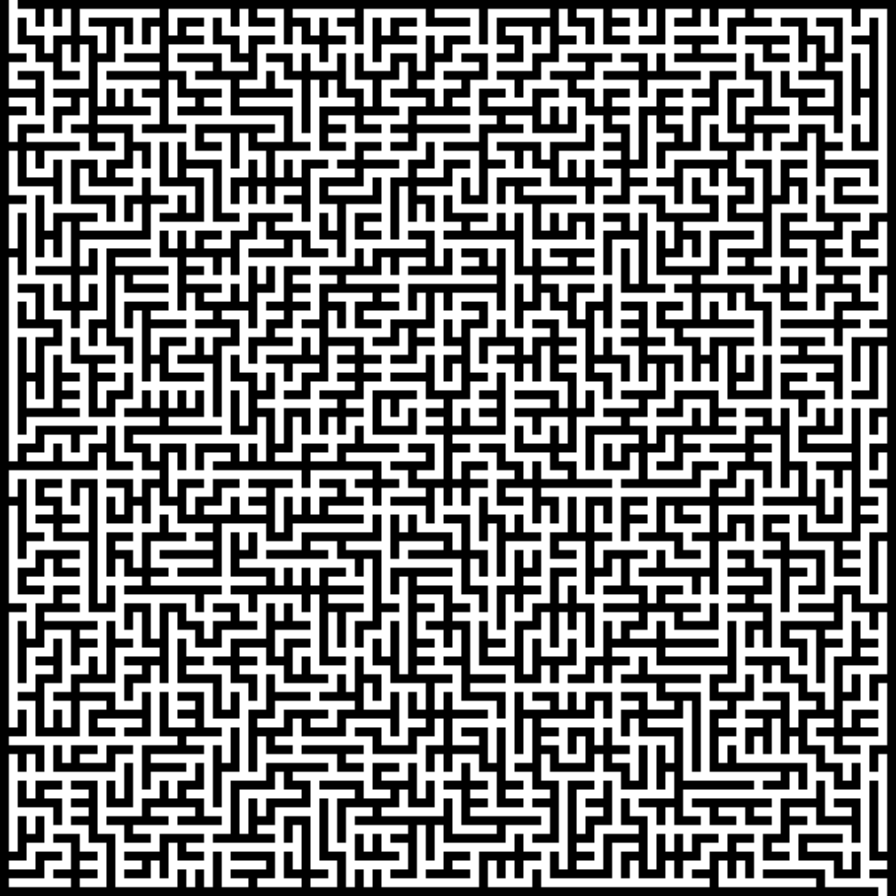
This pattern is drawn by a three.js fragment shader. Its source:

```glsl
varying vec2 vUv;

const float ROOMS = 50.0;               // rooms along each side
const float CELLS = 2.0 * ROOMS + 1.0;  // rooms plus the walls between them
const float EDGE_WIDTH = 1.0 / 512.0;   // soft edge, in canvas units
const vec3 WALL_COLOR = vec3(0.0);
const vec3 PATH_COLOR = vec3(1.0);

float hash(vec2 p) {
  return fract(sin(dot(p, vec2(127.1, 311.7))) * 43758.545);
}

// Unit step for a quarter turn count
vec2 heading(float turns) {
  float angle = 1.570796 * turns;
  return floor(vec2(cos(angle), sin(angle)) + 0.5);
}

float randomTurns(vec2 pillar) {
  return floor(4.0 * hash(pillar));
}

bool isInterior(vec2 pillar, float rooms) {
  return all(greaterThan(pillar, vec2(0.5))) && all(lessThan(pillar, vec2(rooms - 0.5)));
}

// Every pillar grows one wall; odd pillars avoid walls already grown towards them
vec2 wallDirection(vec2 pillar) {
  float turns = randomTurns(pillar);
  if (mod(pillar.x + pillar.y, 2.0) > 0.5) {
    for (int i = 0; i < 4; i++) {
      vec2 dir = heading(turns);
      vec2 neighbor = pillar + dir;
      bool taken = isInterior(neighbor, ROOMS) && dot(heading(randomTurns(neighbor)), dir) < -0.5;
      if (!taken) break;
      turns = mod(turns + 1.0, 4.0);
    }
  }
  return heading(turns);
}

float rank(vec2 pillar) {
  return pillar.x + pillar.y * CELLS;
}

// Follow the walls; the highest ranked pillar of a closed ring must open it
bool closesRing(vec2 start, vec2 next) {
  vec2 p = next;
  for (int i = 0; i < 12; i++) {
    if (!isInterior(p, ROOMS) || rank(p) > rank(start)) return false;
    p += wallDirection(p);
    if (distance(p, start) < 0.5) return true;
  }
  return false;
}

bool growsWall(vec2 from, vec2 to) {
  if (!isInterior(from, ROOMS)) return false;
  if (dot(wallDirection(from), to - from) < 0.5) return false;
  return !closesRing(from, to);
}

// 1 for a wall cell, 0 for a path cell
float wallAt(vec2 cell) {
  float last = CELLS - 1.0;
  cell = clamp(cell, 0.0, last);

  // Frame, with an entrance at the top left and an exit at the bottom right
  if (min(cell.x, cell.y) < 0.5 || max(cell.x, cell.y) > last - 0.5) {
    bool entrance = distance(cell, vec2(1.0, last)) < 0.5;
    bool leaving = distance(cell, vec2(last - 1.0, 0.0)) < 0.5;
    return entrance || leaving ? 0.0 : 1.0;
  }

  // Pillars are solid, rooms are open, links depend on the pillars beside them
  vec2 odd = mod(cell, 2.0);
  if (odd.x + odd.y < 0.5) return 1.0;
  if (odd.x + odd.y > 1.5) return 0.0;
  vec2 a = floor(cell * 0.5);
  vec2 b = ceil(cell * 0.5);
  return growsWall(a, b) || growsWall(b, a) ? 1.0 : 0.0;
}

// Blend the four cells around the nearest grid corner
float smoothWall(vec2 grid, float softness) {
  vec2 corner = floor(grid + 0.5);
  vec2 blend = clamp((grid - corner) / softness + 0.5, 0.0, 1.0);
  float below = mix(wallAt(corner - 1.0), wallAt(corner - vec2(0.0, 1.0)), blend.x);
  float above = mix(wallAt(corner - vec2(1.0, 0.0)), wallAt(corner), blend.x);
  return mix(below, above, blend.y);
}

void main() {
  float wall = smoothWall(vUv * CELLS, EDGE_WIDTH * CELLS);
  gl_FragColor = vec4(mix(PATH_COLOR, WALL_COLOR, wall), 1.0);
}
```
